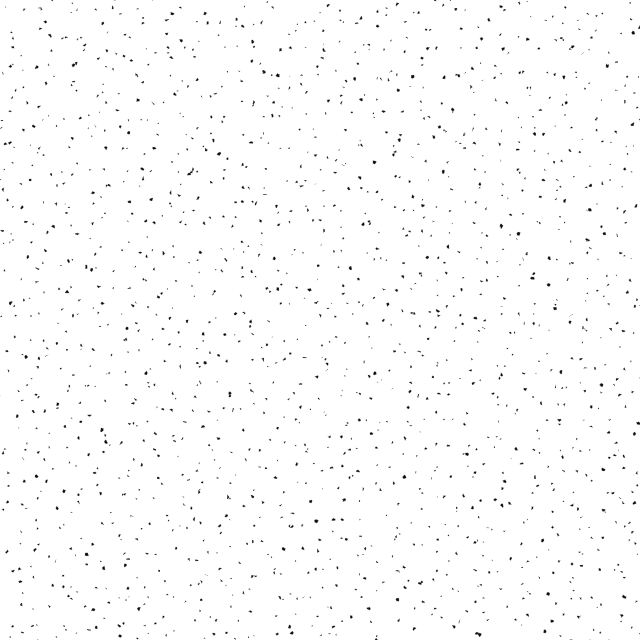
Write a three.js fragment shader that draws this texture.

```glsl
#define PAPER vec3(1.0)
#define INK vec3(0.05)
#define LAYERS 3
#define CELLS 24.0
#define GRAIN_RADIUS 0.0027
#define SMALLEST 0.3
#define SOFTNESS 0.0012
#define SIDES 5
#define CHIPS 2

varying vec2 vUv;

const float TAU = 6.2831853;

// Three random values from a cell, layer and salt
vec3 hash3(vec3 p) {
  p = fract(p * vec3(0.1031, 0.1030, 0.0973));
  p += dot(p, p.yxz + 33.33);
  return fract((p.xxy + p.yxx) * p.zyx);
}

vec2 direction(float angle) {
  return vec2(cos(angle), sin(angle));
}

// Signed distance to a rough polygon with random corners chipped off
float chippedGrain(vec2 p, float radius, vec3 seed) {
  float d = length(p) - radius * 1.2;
  float turn = hash3(seed + 7.0).x * TAU;
  for (int i = 0; i < SIDES; i++) {
    vec3 rnd = hash3(seed + float(i) * 3.7 + 11.0);
    float angle = turn + (float(i) + 0.5 * rnd.x) * TAU / float(SIDES);
    d = max(d, dot(p, direction(angle)) - radius * mix(0.8, 1.15, rnd.y));
  }
  for (int i = 0; i < CHIPS; i++) {
    vec3 rnd = hash3(seed + float(i) * 5.3 + 41.0);
    d = max(d, dot(p, direction(rnd.x * TAU)) - radius * mix(-0.2, 1.0, rnd.y));
  }
  return d;
}

// Ink coverage of one scattered layer, one grain per cell
float grainLayer(vec2 uv, float layer) {
  vec2 grid = uv * CELLS + layer * vec2(0.37, 0.61);
  vec3 seed = vec3(floor(grid) + 1.0, layer * 17.0 + 3.0);
  vec3 rnd = hash3(seed);
  float margin = (GRAIN_RADIUS * 1.2 + SOFTNESS) * CELLS;
  vec2 center = mix(vec2(margin), vec2(1.0 - margin), rnd.xy);
  vec2 p = (fract(grid) - center) / CELLS;
  float radius = GRAIN_RADIUS * mix(SMALLEST, 1.0, rnd.z);
  return 1.0 - smoothstep(-SOFTNESS, SOFTNESS, chippedGrain(p, radius, seed));
}

void main() {
  float ink = 0.0;
  for (int i = 0; i < LAYERS; i++) {
    ink = max(ink, grainLayer(vUv, float(i)));
  }
  gl_FragColor = vec4(mix(PAPER, INK, ink), 1.0);
}
```
